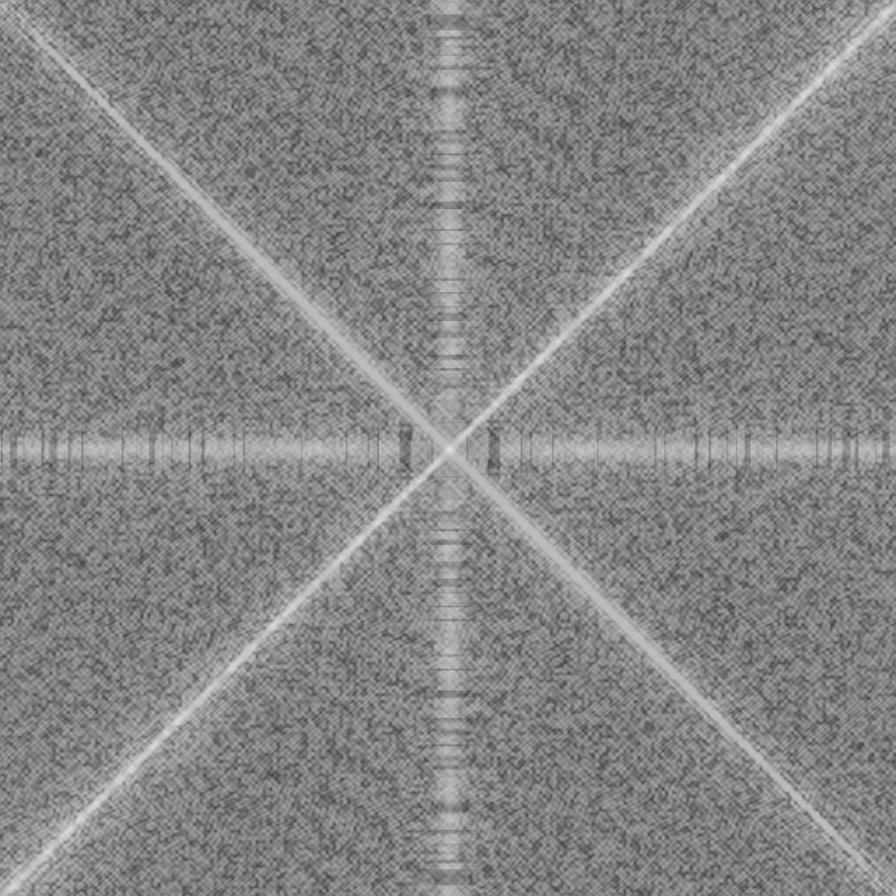
Write a WebGL 1 fragment shader that draws this background.

```glsl
precision highp float;
// Grey frequency spectrum: fine point-symmetric grain crossed by eight bright rays.
// The grain is hashed lattice noise with layered sine ripples; the rays are
// distance falloffs, notched along the axes and tapered along one diagonal.

uniform vec2 u_resolution;

// Hash that gives the same value at a cell and at its opposite cell.
float symmetricHash(vec2 cell) {
  if (cell.x < 0.0 || (cell.x == 0.0 && cell.y < 0.0)) cell = -cell;
  return fract(sin(dot(cell, vec2(12.9898, 78.233))) * 43758.547);
}

float latticeNoise(vec2 p) {
  vec2 cell = floor(p);
  vec2 f = p - cell;
  float low = mix(symmetricHash(cell), symmetricHash(cell + vec2(1.0, 0.0)), f.x);
  float high = mix(symmetricHash(cell + vec2(0.0, 1.0)), symmetricHash(cell + 1.0), f.x);
  return mix(low, high, f.y);
}

float gaussian(float distance, float width) {
  float t = distance / width;
  return exp(-t * t);
}

// Fine grain skewed toward dark specks, with woven patches of drifting phase.
float grain(vec2 p) {
  float speckle = latticeNoise(p * 256.0) - 0.5;
  speckle -= 0.7 * speckle * speckle;
  float phase = 2.5 * sin(p.x * 43.0 + 3.0 * sin(p.y * 31.0));
  float weave = sin(p.x * 760.0 + phase) * sin(p.y * 760.0 - phase);
  return 0.29 * speckle + 0.055 * weave;
}

// Soft beam with thin dark notches set across it.
float axisBeam(float across, float along, float seed) {
  float position = abs(along);
  float beads = latticeNoise(vec2(seed, position * 110.0));
  float notch = smoothstep(0.62, 0.9, latticeNoise(vec2(seed + 9.0, position * 200.0)));
  float light = 0.12 * gaussian(across, 0.013) + 0.1 * exp(-abs(across) / 0.034);
  light += 0.05 * (beads - 0.5) * gaussian(across, 0.012);
  light *= smoothstep(-0.06, 0.12, position);
  return light - 0.17 * notch * gaussian(across, 0.025);
}

void main() {
  vec2 p = gl_FragCoord.xy / u_resolution - vec2(0.502, 0.498);
  float radius = length(p);
  float falling = abs(p.x + p.y) * 0.7071;
  float rising = abs(p.x - p.y) * 0.7071;

  // Grain, calmer inside the axis beams, and ripples parallel to the diagonals
  float calm = max(gaussian(p.x, 0.013), gaussian(p.y, 0.013));
  float shade = 0.496 + grain(p) * (1.0 - 0.6 * calm);
  shade += 0.035 * sin(falling * 800.0) * exp(-falling / 0.06);
  shade += 0.02 * sin(rising * 800.0) * exp(-rising / 0.04);

  // Horizontal and vertical beams
  shade += axisBeam(p.x, p.y, 17.0);
  shade += axisBeam(p.y, p.x, 41.0);

  // Diagonal halos, the rising one widening outward
  float away = smoothstep(0.0, 0.12, radius);
  shade += 0.13 * away * exp(-falling / 0.02);
  shade += 0.17 * away * exp(-rising / (0.014 + 0.025 * radius));

  // Smooth falling ray, thick near the middle and thin at its ends
  float taper = mix(0.0085, 0.0032, smoothstep(0.2, 0.58, radius));
  float ends = 1.0 - smoothstep(0.62, 0.69, radius);
  shade = mix(shade, 0.745, 0.92 * ends * gaussian(falling, taper));

  // Narrow beaded rising ray
  float bead = latticeNoise(vec2(73.0, abs(p.x + p.y) * 128.0));
  shade = mix(shade, 0.74 + 0.13 * bead, 0.88 * gaussian(rising, 0.0046));

  // Bright crossing
  shade += 0.08 * gaussian(radius, 0.006);
  gl_FragColor = vec4(vec3(clamp(shade, 0.0, 1.0)), 1.0);
}
```
